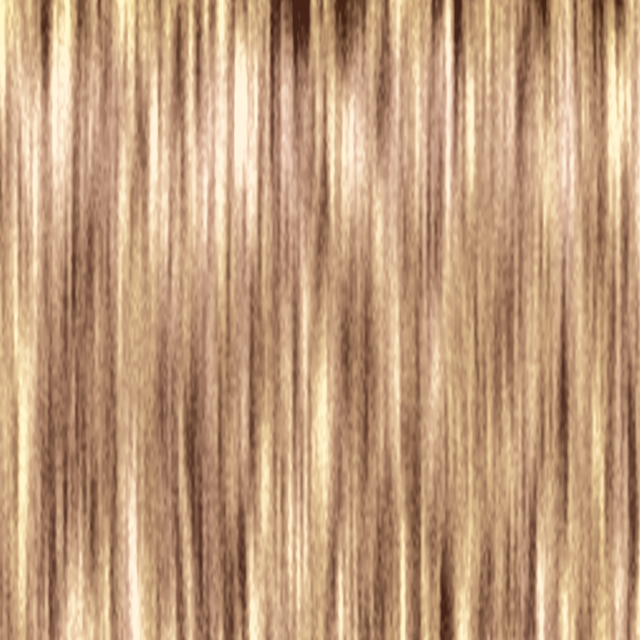
Reproduce this texture procedurally as a WebGL 1 fragment shader.

```glsl
precision highp float;
// Straight blond hair hanging vertically, with dark roots and a soft sheen band.
// Layers of stretched noise, each column staggered along its length, add up to
// a tone that a colour ramp turns into shadow, honey and pale highlights.
uniform vec2 u_resolution;

float hash(vec2 p) {
  vec3 q = fract(vec3(p.xyx) * vec3(0.1031, 0.1030, 0.0973));
  q += dot(q, q.yzx + 33.33);
  return fract((q.x + q.y) * q.z);
}

float ease(float t) {
  return t * t * (3.0 - 2.0 * t);
}

// Smooth random brightness along one hair column, shifted by its own offset.
float fibre(float column, float y, float seed) {
  float along = y + 16.0 * hash(vec2(column, seed + 7.0));
  float cell = floor(along);
  float a = hash(vec2(column + seed * 17.0, cell));
  float b = hash(vec2(column + seed * 17.0, cell + 1.0));
  return mix(a, b, ease(along - cell));
}

// Neighbouring fibres blended across; the result is centred on zero.
float strands(vec2 p, vec2 frequency, float seed) {
  p = p * frequency + vec2(40.0, 0.0);
  float column = floor(p.x);
  float left = fibre(column, p.y, seed);
  float right = fibre(column + 1.0, p.y, seed);
  return mix(left, right, ease(p.x - column)) - 0.5;
}

// Tone 0 to 5 spans the main shades; deeper and paler ends lie beyond.
vec3 hairColour(float tone) {
  vec3 c = mix(vec3(0.28, 0.14, 0.10), vec3(0.48, 0.33, 0.25),
               clamp((tone + 1.8) / 1.8, 0.0, 1.0));
  c = mix(c, vec3(0.61, 0.45, 0.35), clamp(tone, 0.0, 1.0));
  c = mix(c, vec3(0.72, 0.56, 0.44), clamp(tone - 1.0, 0.0, 1.0));
  c = mix(c, vec3(0.81, 0.66, 0.53), clamp(tone - 2.0, 0.0, 1.0));
  c = mix(c, vec3(0.89, 0.76, 0.61), clamp(tone - 3.0, 0.0, 1.0));
  c = mix(c, vec3(0.97, 0.88, 0.74), clamp(tone - 4.0, 0.0, 1.0));
  return mix(c, vec3(1.0, 0.96, 0.84), clamp(tone - 5.0, 0.0, 1.0));
}

// Locks, strands and single hairs, from broad to fine, then a faint grain.
float hairTone(vec2 p) {
  float tone = 1.5 * strands(p, vec2(14.0, 2.2), 1.0);
  tone += 2.8 * strands(p, vec2(40.0, 3.2), 2.0);
  tone += 4.3 * strands(p, vec2(84.0, 4.0), 3.0);
  tone += 3.5 * strands(p, vec2(165.0, 6.0), 4.0);
  return tone + 1.4 * strands(p, vec2(250.0, 90.0), 5.0);
}

void main() {
  vec2 uv = gl_FragCoord.xy / u_resolution;

  // A slight sway keeps the strands from being perfectly parallel.
  vec2 p = uv;
  p.x += 0.007 * strands(uv, vec2(7.0, 2.5), 6.0);

  // Light along the length: sheen band, shaded lower half, dark roots.
  float sheen = exp(-pow(abs(uv.y - 0.77) / 0.14, 2.0));
  float shade = 1.0 - smoothstep(0.25, 0.65, uv.y);
  float rootEdge = uv.y + 0.16 * strands(p, vec2(70.0, 2.0), 7.0);
  float roots = smoothstep(0.84, 1.02, rootEdge)
              * smoothstep(0.05, 0.25, strands(p, vec2(32.0, 1.0), 8.0));
  float contrast = 0.92 + 0.7 * pow(abs(uv.y - 0.5), 1.5);

  float tone = 2.75 + contrast * hairTone(p);
  tone += 0.7 * sheen - 0.5 * shade - 4.0 * roots;
  vec3 colour = hairColour(tone);

  // Golden and rosy tints show in the lit strands, rosiest in the sheen.
  float gold = 1.4 * strands(p, vec2(34.0, 2.0), 9.0) - 0.4 * sheen + 0.1;
  gold += 0.7 * smoothstep(0.86, 1.0, uv.y);
  float lit = 0.3 + 0.7 * smoothstep(1.0, 4.0, tone);
  colour += gold * lit * vec3(0.0, 0.012, -0.06);

  gl_FragColor = vec4(clamp(colour, 0.0, 1.0), 1.0);
}
```
